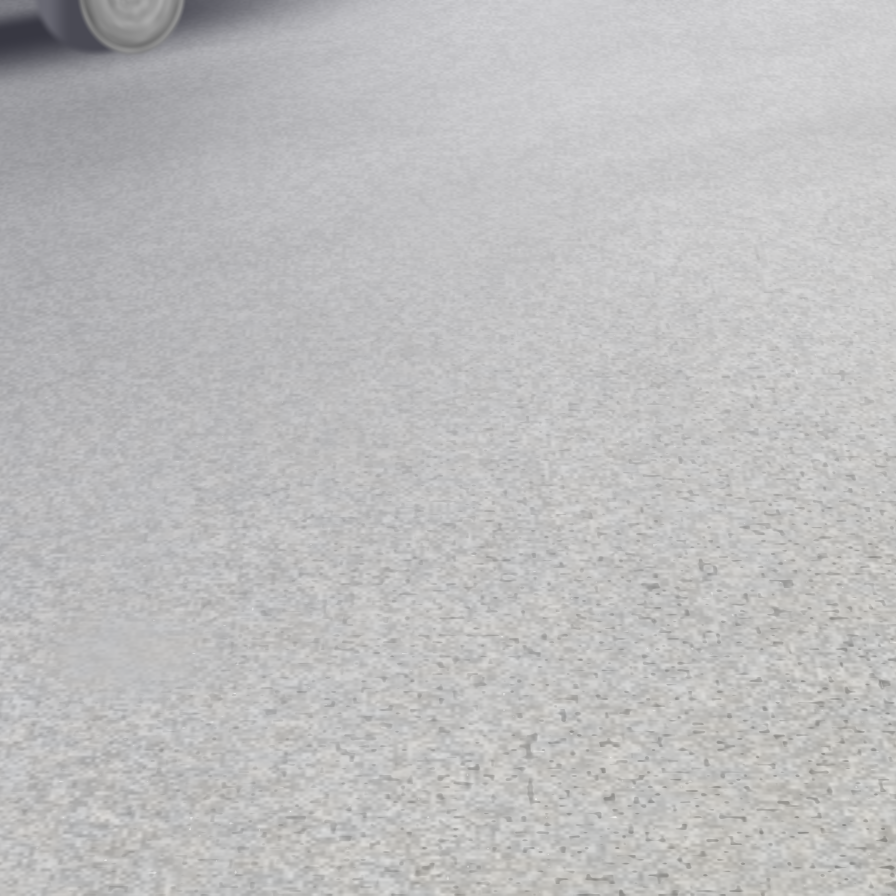
Write a three.js fragment shader that draws this texture.

```glsl
// Pale sunlit asphalt seen at a slant, with a blurred car wheel and its shadow at the top left.
// Stretched value noise in perspective coordinates makes the grain, pits and flecks;
// soft gradients make the light, and ellipses make the wheel.

#define HORIZON 2.4
#define GRAIN_DENSITY vec2(420.0, 680.0)
#define GRAIN_NEAR 0.135
#define GRAIN_FAR 0.04
#define PIT_DEPTH 0.16
#define ROAD_LIGHT 0.775
#define SHADOW_COLOR vec3(0.22, 0.22, 0.26)
#define TREAD_COLOR vec3(0.29, 0.29, 0.33)
#define RIM_COLOR vec3(0.60, 0.60, 0.60)

varying vec2 vUv;

float hash(vec2 p) {
  vec3 q = fract(vec3(p.xyx) * 0.1031);
  q += dot(q, q.yzx + 33.33);
  return fract((q.x + q.y) * q.z);
}

float noise(vec2 p) {
  vec2 cell = floor(p);
  vec2 f = fract(p);
  f = f * f * (3.0 - 2.0 * f);
  float low = mix(hash(cell), hash(cell + vec2(1.0, 0.0)), f.x);
  float high = mix(hash(cell + vec2(0.0, 1.0)), hash(cell + 1.0), f.x);
  return mix(low, high, f.y);
}

float fbm(vec2 p) {
  float sum = 0.0;
  float weight = 0.5;
  for (int i = 0; i < 4; i++) {
    sum += weight * noise(p);
    p = p * 2.03 + 17.3;
    weight *= 0.5;
  }
  return sum / 0.9375;
}

// Broad light: dim and cool at the upper left, bright at the upper right, warm below.
vec3 roadBase(vec2 uv) {
  float dim = (1.0 - smoothstep(-0.1, 0.65, uv.x)) * smoothstep(0.15, 0.95, uv.y);
  float corner = 1.0 - smoothstep(0.0, 0.4, length((uv - vec2(0.0, 0.95)) * vec2(0.9, 1.3)));
  float glow = smoothstep(0.3, 1.0, uv.x) * smoothstep(0.2, 1.0, uv.y);
  float nearLeft = (1.0 - uv.y) * (1.0 - smoothstep(0.0, 0.4, uv.x));
  float light = ROAD_LIGHT - 0.11 * dim - 0.07 * corner + 0.028 * glow;
  light -= 0.018 * nearLeft + 0.018 * (1.0 - uv.y);

  // Faint tyre streaks along the driving direction, fading towards the viewer
  vec2 along = vec2(uv.x + 0.25 * uv.y, uv.y - 0.22 * uv.x);
  light += 0.07 * (fbm(along * vec2(2.5, 20.0)) - 0.5) * smoothstep(0.4, 0.9, uv.y);
  light += 0.03 * (fbm(uv * vec2(7.0, 10.0) + 5.0) - 0.5);

  float coolness = clamp(0.9 * uv.y - 0.55 * uv.x + 0.05, -0.4, 1.0);
  return light + coolness * vec3(-0.008, -0.004, 0.022) + vec3(0.002, 0.0, -0.004);
}

// Stone grain, coarser and stronger near the viewer
vec3 addGrain(vec3 color, vec2 uv) {
  float depth = HORIZON - uv.y;
  vec2 ground = GRAIN_DENSITY * vec2((uv.x - 0.5) / depth, log(depth));
  float nearness = 1.0 - smoothstep(0.0, 0.95, uv.y - 0.15 * (uv.x - 0.5));
  float worn = 1.0 - smoothstep(0.3, 1.3, length((uv - vec2(0.14, 0.27)) / vec2(0.1, 0.05)));
  float strength = mix(GRAIN_FAR, GRAIN_NEAR, nearness) * (1.0 - 0.6 * worn);
  strength *= 0.65 + 0.7 * fbm(uv * 8.0 + 23.0);

  float fine = noise(ground) - 0.5;
  float coarse = noise(ground * vec2(0.42, 0.55) + 41.0) - 0.5;
  color += strength * (fine + 0.6 * coarse);
  color += 0.016 * nearness * (noise(ground * 0.2 + 90.0) - 0.5) * vec3(1.0, 0.2, -1.0);

  // Dark pits gather at the lower right
  float pitArea = nearness * smoothstep(-0.3, 0.9, uv.x + 0.5 * (fbm(uv * 9.0) - 0.5));
  float pit = smoothstep(0.72, 0.95, noise(ground * vec2(0.65, 0.8) + 70.0));
  color -= PIT_DEPTH * pit * pitArea * (1.0 - worn);

  // Rare pale flecks
  float fleck = smoothstep(0.965, 1.0, noise(ground * 0.5 + 130.0));
  return color + 0.12 * fleck * nearness;
}

// Soft slanting shadow under the car
vec3 addShadow(vec3 color, vec2 uv) {
  float rise = uv.y - 0.17 * uv.x;
  float lower = smoothstep(0.895, 0.955, rise);
  float upper = 1.0 - 0.65 * smoothstep(0.965, 0.99, rise);
  float fade = 1.0 - smoothstep(0.06, 0.5, uv.x);
  return mix(color, SHADOW_COLOR, lower * upper * fade);
}

// Blurred wheel: dark tread behind, paler ringed face in front
vec3 addWheel(vec3 color, vec2 uv) {
  float tread = length((uv - vec2(0.108, 1.01)) / vec2(0.07, 0.07));
  vec2 spot = (uv - vec2(0.147, 1.01)) / vec2(0.06, 0.071);
  float face = length(spot);
  vec3 treadShade = TREAD_COLOR + 0.12 * smoothstep(0.08, 0.05, uv.x);
  color = mix(color, treadShade, 1.0 - smoothstep(0.9, 1.06, tread));

  vec3 rim = RIM_COLOR - 0.13 * smoothstep(0.65, 0.85, face);
  rim += 0.03 * sin(face * 26.0) + 0.04 * spot.x;
  rim += 0.06 * (noise(vec2(face * 14.0, atan(spot.y, spot.x) * 3.0)) - 0.5);
  rim += 0.09 * smoothstep(0.86, 0.93, face) * (1.0 - smoothstep(0.94, 1.0, face));
  return mix(color, rim, 1.0 - smoothstep(0.94, 1.04, face));
}

void main() {
  vec3 color = roadBase(vUv);
  color = addGrain(color, vUv);
  color = addShadow(color, vUv);
  color = addWheel(color, vUv);
  gl_FragColor = vec4(clamp(color, 0.0, 1.0), 1.0);
}
```
